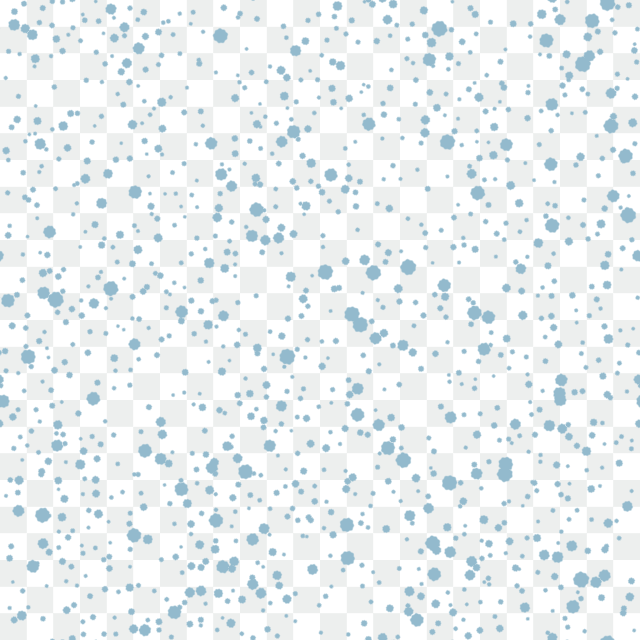
This pattern is drawn by a WebGL 2 fragment shader. Its source:

```glsl
#version 300 es
precision highp float;
// Scattered blue dots of mixed size over a pale checkerboard.
// Each cell of a wrapped, jittered grid may hold one dot; smooth noise thins
// the cells into denser and sparser regions, and a ripple roughens the rims.

uniform vec2 u_resolution;
out vec4 outColor;

const vec3 WHITE = vec3(1.0);
const vec3 PALE_GRAY = vec3(0.929, 0.937, 0.934);
const vec3 DOT_BLUE = vec3(0.575, 0.73, 0.803);

const float CHECKS = 24.0;      // checker squares across the canvas
const float DOT_CELLS = 42.0;   // dot cells across the canvas
const float RIM_SOFTNESS = 0.0016;

float hash(vec2 p, float seed) {
    vec3 q = fract(vec3(p.xyx + seed * 17.3) * vec3(0.1031, 0.1030, 0.0973));
    q += dot(q, q.yzx + 33.33);
    return fract((q.x + q.y) * q.z);
}

float valueNoise(vec2 p, float seed) {
    vec2 i = floor(p);
    vec2 f = fract(p);
    f = f * f * (3.0 - 2.0 * f);
    float low = mix(hash(i, seed), hash(i + vec2(1.0, 0.0), seed), f.x);
    float high = mix(hash(i + vec2(0.0, 1.0), seed), hash(i + 1.0, seed), f.x);
    return mix(low, high, f.y);
}

// Many small dots, a few large ones
float dotRadius(float rank) {
    return 0.0026 + 0.0029 * rank + 0.0065 * pow(rank, 8.0);
}

// Signed distance to a disc with a faintly rippled rim
float roughDisc(vec2 p, float radius, float phase) {
    float angle = atan(p.y, p.x + 1e-6);
    float ripple = sin(9.0 * angle + phase) + 0.7 * sin(4.0 * angle - phase);
    return length(p) - radius * (1.0 + 0.045 * ripple);
}

// Distance to the nearest dot, in canvas units
float dotField(vec2 uv, float cells) {
    vec2 home = floor(uv * cells);
    float nearest = 1.0;
    for (int y = -1; y <= 1; y++) {
        for (int x = -1; x <= 1; x++) {
            vec2 cell = home + vec2(x, y);
            vec2 id = mod(cell, cells);
            float density = mix(0.38, 0.92, valueNoise(id / 4.5, 5.0));
            if (hash(id, 1.0) > density) continue;

            vec2 jitter = 0.04 + 0.92 * vec2(hash(id, 2.0), hash(id, 3.0));
            vec2 center = (cell + jitter) / cells;
            float radius = dotRadius(hash(id, 4.0));
            float phase = 6.2832 * hash(id, 6.0);
            nearest = min(nearest, roughDisc(uv - center, radius, phase));
        }
    }
    return nearest;
}

// Checkerboard with edges smoothed over one pixel
float checker(vec2 uv, float count, float pixel) {
    vec2 wave = abs(fract(uv * count * 0.5) - 0.5) - 0.25;
    vec2 side = clamp(wave * 4.0 / (count * pixel), -1.0, 1.0);
    return 0.5 + 0.5 * side.x * side.y;
}

void main() {
    float pixel = 1.0 / min(u_resolution.x, u_resolution.y);
    vec2 uv = gl_FragCoord.xy * pixel;

    // Background; the lower left square is gray
    float grayShare = checker(uv + 0.5 / CHECKS, CHECKS, pixel);
    // Half a square of shift centers the wave on each square
    vec2 square = floor(uv * CHECKS);
    float parity = mod(square.x + square.y, 2.0);
    vec2 toEdge = 0.5 - abs(fract(uv * CHECKS) - 0.5);
    float edge = min(toEdge.x, toEdge.y) / (CHECKS * pixel);
    grayShare = mix(0.5, 1.0 - parity, clamp(0.5 + edge, 0.0, 1.0));
    vec3 color = mix(PALE_GRAY, WHITE, 1.0 - grayShare);

    // Dots
    float soft = max(RIM_SOFTNESS, 0.7 * pixel);
    float cover = 1.0 - smoothstep(-soft, soft, dotField(uv, DOT_CELLS));
    color = mix(color, DOT_BLUE, cover);

    outColor = vec4(color, 1.0);
}
```
